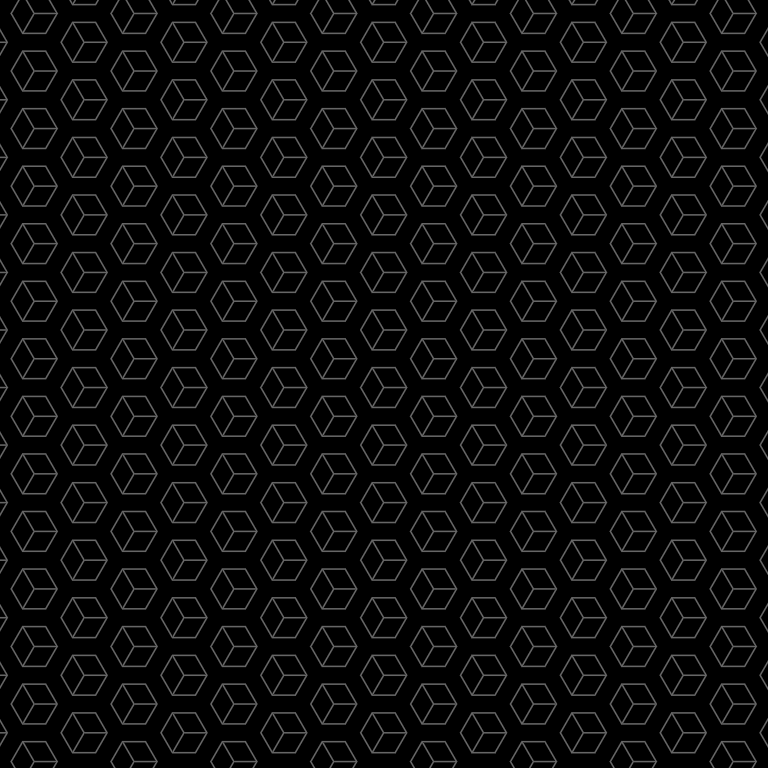
A WebGL 1 fragment shader for this pattern:

```glsl
precision highp float;
// Thin grey outlined cubes (hexagons with three spokes) on black, in staggered columns.

uniform vec2 u_resolution;

const vec2 SPACING = vec2(0.06501, 0.07493);  // column and row pitch
const vec2 FIRST_CENTER = vec2(0.0445, 0.00836);
const float RADIUS = 0.0299;                  // center to corner
const float LINE_WIDTH = 0.00203;
const vec3 BACKGROUND = vec3(0.0);
const vec3 LINE_COLOR = vec3(0.40);

// Offset from the nearest cell center; every other column drops half a row.
vec2 staggeredCell(vec2 p, vec2 spacing) {
  float column = floor(p.x / spacing.x + 0.5);
  float shift = 0.5 * mod(column, 2.0);
  float row = floor(p.y / spacing.y + shift + 0.5);
  return p - vec2(column, row - shift) * spacing;
}

float segmentDistance(vec2 p, vec2 a, vec2 b) {
  vec2 ab = b - a;
  float t = clamp(dot(p - a, ab) / dot(ab, ab), 0.0, 1.0);
  return length(p - a - ab * t);
}

// Distance to the outline of a hexagon with corners left and right.
float hexagonOutline(vec2 p, float radius) {
  vec2 q = abs(p);
  float apothem = 0.8660254 * radius;
  return abs(max(q.y, dot(q, vec2(0.8660254, 0.5))) - apothem);
}

// Hexagon plus spokes to the right, upper left and lower left corners.
float cubeDistance(vec2 p, float radius) {
  vec2 folded = vec2(p.x, abs(p.y));
  float right = segmentDistance(folded, vec2(0.0), vec2(radius, 0.0));
  float left = segmentDistance(folded, vec2(0.0), radius * vec2(-0.5, 0.8660254));
  return min(hexagonOutline(p, radius), min(right, left));
}

// Antialiased coverage of a stroke.
float stroke(float dist, float width, float pixel) {
  return clamp((0.5 * width - dist) / pixel + 0.5, 0.0, 1.0);
}

void main() {
  float pixel = 1.0 / u_resolution.y;
  vec2 uv = gl_FragCoord.xy * pixel;
  vec2 cell = staggeredCell(uv - FIRST_CENTER, SPACING);
  float line = stroke(cubeDistance(cell, RADIUS), LINE_WIDTH, pixel);
  gl_FragColor = vec4(mix(BACKGROUND, LINE_COLOR, line), 1.0);
}
```
